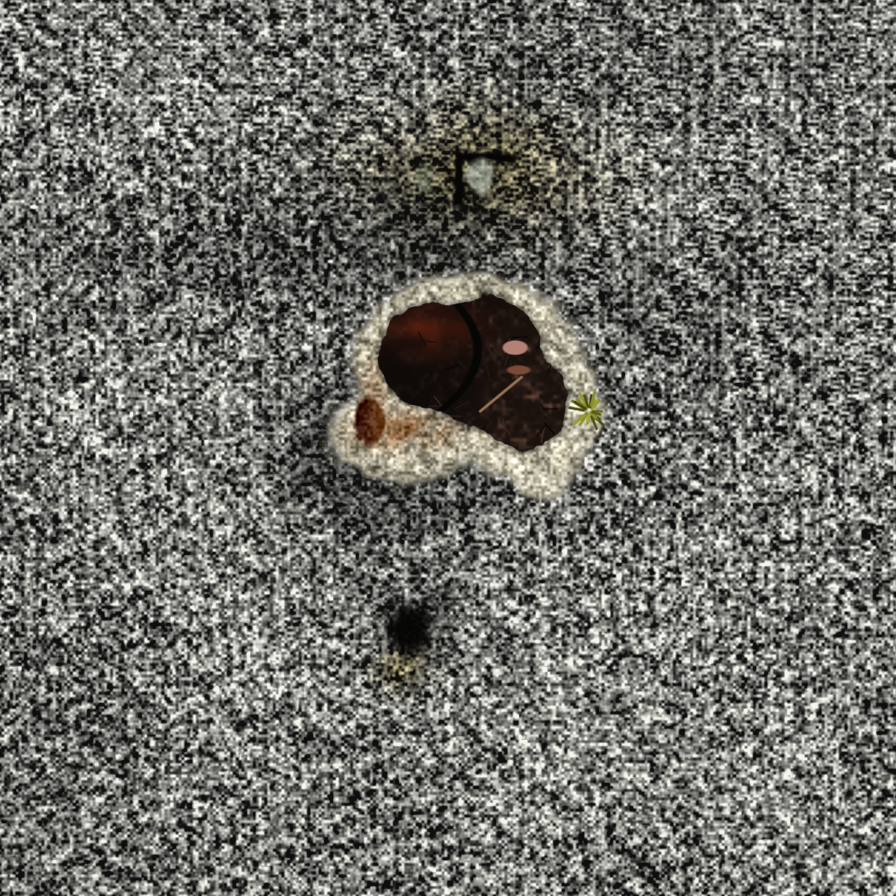
A Shadertoy shader for this texture:

```glsl
// Weathered speckled concrete with a broken hole, pale rim, damp stains and moss.

const float GRAIN_SCALE = 165.0;
const float GRAIN_CONTRAST = 1.55;
const float BASE_LIGHT = 0.465;
const float ROUGHNESS = 0.02;
const int FIBRES = 40;
const int MOSS_BLADES = 24;
const vec3 STONE = vec3(1, 1, 0.965);
const vec3 RIM = vec3(0.73, 0.71, 0.63);
const vec3 OCHRE = vec3(0.5, 0.31, 0.15);
const vec3 SOIL = vec3(0.1, 0.065, 0.05);
const vec3 RUST = vec3(0.2, 0.055, 0.02);
const vec3 BLACK = vec3(0.025, 0.022, 0.018);
const vec2 MOSS = vec2(0.658, 0.541);

float hash(vec2 p) {
    return fract(sin(dot(p, vec2(127.1, 311.7))) * 43758.5453);
}

float noise(vec2 p) {
    vec2 i = floor(p), f = fract(p);
    f = f * f * (3.0 - 2.0 * f);
    return mix(mix(hash(i), hash(i + vec2(1, 0)), f.x),
               mix(hash(i + vec2(0, 1)), hash(i + 1.0), f.x), f.y);
}

float fbm(vec2 p) {
    float sum = 0.0, amp = 0.53;
    for (int i = 0; i < 4; i++) {
        sum += amp * noise(p);
        p = p * 2.03 + 17.3;
        amp *= 0.5;
    }
    return sum;
}

float ellipse(vec2 p, float x, float y, float rx, float ry) {
    return (length((p - vec2(x, y)) / vec2(rx, ry)) - 1.0) * min(rx, ry);
}

float segment(vec2 p, vec2 a, vec2 b) {
    vec2 pa = p - a, ba = b - a;
    return length(pa - ba * clamp(dot(pa, ba) / dot(ba, ba), 0.0, 1.0));
}

float smin(float a, float b) {
    const float k = 0.013;
    float h = max(k - abs(a - b), 0.0) / k;
    return min(a, b) - h * h * k * 0.25;
}

// Soft bell-shaped patch
float stain(vec2 p, float x, float y, float rx, float ry) {
    vec2 q = (p - vec2(x, y)) / vec2(rx, ry);
    return exp(-dot(q, q));
}

// Blend a colour over the inside of a distance field
void paint(inout vec3 base, vec3 c, float d, float soft) {
    base = mix(base, c, smoothstep(soft, -soft, d));
}

float holeShape(vec2 p) {
    float d = smin(ellipse(p, 0.484, 0.602, 0.06, 0.058), ellipse(p, 0.54, 0.597, 0.065, 0.073));
    return smin(d, ellipse(p, 0.582, 0.551, 0.05, 0.052));
}

float rimShape(vec2 p) {
    float d = smin(ellipse(p, 0.521, 0.596, 0.124, 0.098), ellipse(p, 0.586, 0.544, 0.086, 0.08));
    d = smin(d, ellipse(p, 0.449, 0.516, 0.081, 0.051));
    return smin(d, ellipse(p, 0.605, 0.473, 0.033, 0.03));
}

vec3 soilInside(vec2 p, float px) {
    float crumbs = noise(p * 210.0) * noise(p * 95.0 + 8.0);
    float lit = smoothstep(0.47, 0.6, p.x - 0.35 * (p.y - 0.58));
    vec3 c = mix(BLACK, SOIL, 0.35 + 0.65 * lit) + vec3(0.3, 0.22, 0.18) * crumbs * crumbs * (0.3 + lit);
    c += RUST * stain(p, 0.475, 0.635, 0.055, 0.03) * (0.4 + noise(p * 60.0));
    // Scattered fibres
    for (int i = 0; i < FIBRES; i++) {
        float k = float(i), angle = 6.283 * hash(vec2(k, 3));
        vec2 a = vec2(0.46, 0.5) + vec2(0.17, 0.13) * vec2(hash(vec2(k, 1)), hash(vec2(k, 2)));
        float d = segment(p, a, a + 0.016 * vec2(cos(angle), sin(angle)));
        paint(c, vec3(0.3, 0.2, 0.15) * hash(vec2(k, 4)), d - 0.0006, px);
    }
    // Root, twig and pale chips
    float dy = p.y - 0.605;
    float root = abs(p.x - 0.533 + 9.0 * dy * dy - 0.08 * dy) - 0.005;
    paint(c, BLACK, max(root, 0.54 - p.y), 0.002);
    paint(c, vec3(0.6, 0.45, 0.33), segment(p, vec2(0.536, 0.541), vec2(0.582, 0.579)) - 0.0015, px);
    paint(c, vec3(0.7, 0.51, 0.46), ellipse(p, 0.575, 0.612, 0.014, 0.008), px);
    paint(c, vec3(0.48, 0.3, 0.22), ellipse(p, 0.579, 0.587, 0.013, 0.005), px);
    return c;
}

vec3 stoneSurface(vec2 p, float grain) {
    vec2 w = p + 0.05 * (vec2(fbm(p * 9.0), fbm(p * 9.0 + 40.0)) - 0.5);
    float damp = 0.5 * stain(w, 0.49, 0.755, 0.12, 0.085)
        + 0.28 * stain(w, 0.73, 0.655, 0.1, 0.08)
        + 0.42 * stain(w, 0.36, 0.51, 0.07, 0.09)
        + 0.38 * stain(w, 0.47, 0.445, 0.14, 0.045)
        + 0.24 * stain(w, 0.24, 0.72, 0.2, 0.07)
        + 0.18 * stain(w, 0.8, 0.94, 0.25, 0.08)
        + 0.16 * stain(w, 0.05, 0.12, 0.15, 0.15)
        + 0.55 * stain(w, 0.46, 0.295, 0.048, 0.05);
    damp = min(damp, 0.8);
    float light = (BASE_LIGHT + 0.25 * (fbm(p * 7.0) - 0.5)) * (1.0 - damp);
    light += grain * GRAIN_CONTRAST * (1.0 - 0.55 * damp);
    light += 0.22 * smoothstep(0.78, 0.95, noise(p * 130.0 + 70.0));
    float olive = stain(w, 0.53, 0.81, 0.12, 0.06) + stain(w, 0.455, 0.25, 0.025, 0.025);
    return STONE * clamp(light, 0.055, 0.96) * mix(vec3(1), vec3(0.92, 0.87, 0.66), min(olive, 1.0));
}

void mainImage(out vec4 fragColor, in vec2 fragCoord) {
    float px = 1.0 / min(iResolution.x, iResolution.y);
    vec2 p = (fragCoord - 0.5 * iResolution.xy) * px + 0.5;
    float rough = fbm(p * 48.0) - 0.5;
    float grain = 0.45 * noise(p * GRAIN_SCALE) + 0.55 * noise(p * GRAIN_SCALE * 1.9 + 31.0) - 0.5;
    vec2 c = p + 0.01 * rough;
    vec3 color = stoneSurface(p, grain);

    // Upper crack with pale chips, and lower pit
    paint(color, vec3(0.4, 0.42, 0.34) + 0.6 * grain, ellipse(c, 0.473, 0.801, 0.009, 0.014), 0.005);
    float crack = min(segment(c, vec2(0.515, 0.826), vec2(0.568, 0.824)), segment(c, vec2(0.514, 0.822), vec2(0.51, 0.775)));
    paint(color, BLACK, crack - 0.005, 0.003);
    paint(color, vec3(0.56, 0.58, 0.52) + 0.5 * grain, ellipse(c, 0.535, 0.802, 0.014, 0.02), 0.004);
    paint(color, BLACK + 0.1 * max(grain, 0.0), ellipse(c, 0.458, 0.298, 0.022, 0.027), 0.011);

    // Pale rim, ochre edge and side pocket
    vec3 rim = RIM * (1.0 + 0.6 * rough) + 0.85 * grain;
    float rust = stain(p, 0.455, 0.52, 0.055, 0.02) + 0.6 * stain(p, 0.417, 0.575, 0.018, 0.03);
    rim = mix(rim, OCHRE + 0.5 * grain, clamp(rust * (0.65 + 1.8 * rough), 0.0, 0.85));
    paint(color, rim, rimShape(p) + ROUGHNESS * rough + 0.012 * grain, 0.005);
    vec3 pocket = mix(RUST, OCHRE, 0.7 * smoothstep(0.4, 0.425, p.x)) + 0.35 * grain;
    paint(color, pocket, ellipse(c, 0.413, 0.531, 0.017, 0.027), 0.003);

    // Main hole
    float hole = holeShape(p) + 0.7 * ROUGHNESS * rough;
    color *= 1.0 - 0.35 * smoothstep(0.007, 0.0, hole);
    paint(color, soilInside(p, px), hole, px);

    // Moss tuft
    for (int i = 0; i < MOSS_BLADES; i++) {
        float k = float(i), angle = 6.283 * hash(vec2(k, 11));
        vec2 blade = mix(0.008, 0.023, hash(vec2(k, 12))) * vec2(cos(angle), sin(angle));
        vec3 green = mix(vec3(0.2, 0.23, 0.04), vec3(0.66, 0.68, 0.2), hash(vec2(k, 13)));
        paint(color, green, segment(p, MOSS + 0.3 * blade, MOSS + blade) - 0.0015, px);
    }
    fragColor = vec4(clamp(color, 0.0, 1.0), 1);
}
```
